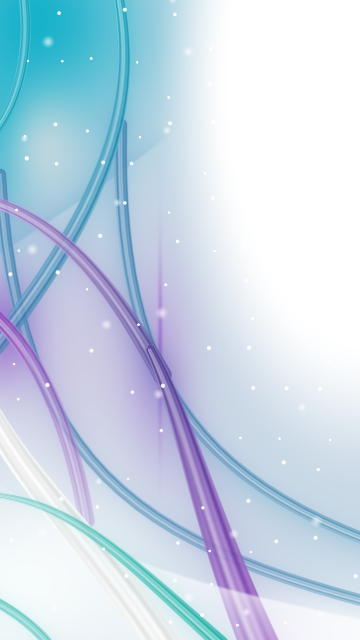
Give the GLSL for this background, as a Shadertoy shader.

```glsl
const vec3 WHITE = vec3(1.0);
const vec3 HAZE = vec3(0.79, 0.85, 0.90);
const vec3 CYAN = vec3(0.06, 0.69, 0.79);
const vec3 BLUE = vec3(0.20, 0.50, 0.72);
const vec3 STEEL = vec3(0.40, 0.66, 0.80);
const vec3 INDIGO = vec3(0.30, 0.23, 0.61);
const vec3 VIOLET = vec3(0.57, 0.27, 0.78);
const vec3 LILAC = vec3(0.68, 0.52, 0.84);
const vec3 MINT = vec3(0.16, 0.76, 0.72);

vec2 hash2(vec2 cell) {
    vec2 k = vec2(dot(cell, vec2(127.1, 311.7)), dot(cell, vec2(269.5, 183.3)));
    return fract(sin(k) * 43758.5);
}

// Signed offset from a cubic curve (left is positive) and position along it
vec2 curve(vec2 p, vec2 a, vec2 b, vec2 c, vec2 d) {
    const int STEPS = 24;
    vec2 best = vec2(1e3, 0.0), prev = a;
    for (int i = 1; i <= STEPS; i++) {
        float t = float(i) / float(STEPS), u = 1.0 - t;
        vec2 q = u * u * u * a + 3.0 * u * t * (u * b + t * c) + t * t * t * d;
        vec2 e = q - prev, r = p - prev;
        float h = clamp(dot(r, e) / dot(e, e), 0.0, 1.0);
        float dist = length(r - e * h);
        if (dist < abs(best.x)) {
            float side = e.x * r.y - e.y * r.x < 0.0 ? -1.0 : 1.0;
            best = vec2(dist * side, (float(i - 1) + h) / float(STEPS));
        }
        prev = q;
    }
    return best;
}

// Glassy tube: halo, dark rims, fine streaks and a bright core line
vec3 ribbon(vec3 base, vec2 k, vec2 width, vec3 tintA, vec3 tintB, vec2 fade, float px) {
    float w = mix(width.x, width.y, k.y), s = k.x / w;
    float alpha = mix(fade.x, fade.y, k.y);
    vec3 tint = mix(tintA, tintB, k.y);
    float body = 1.0 - smoothstep(w - px, w + px, abs(k.x));
    float streak = 0.5 + 0.3 * sin(s * 6.0 + 1.0) + 0.2 * sin(s * 13.0 + k.y * 5.0);
    float core = exp(-pow((s + 0.25) / 0.22, 2.0));
    vec3 glass = mix(tint * 0.88, mix(tint, WHITE, 0.4), streak);
    glass = mix(glass, WHITE, 0.45 * core);
    base = mix(base, tint, 0.24 * alpha * exp(-abs(k.x) / (1.5 * w)));
    return mix(base, glass, body * alpha);
}

// Translucent veil with one crisp edge, fading away from it
vec3 veil(vec3 base, float offset, float reach, vec3 tint, float alpha, float px) {
    float edge = smoothstep(-2.0 * px, 2.0 * px, offset);
    return mix(base, tint, alpha * edge * exp(-max(offset, 0.0) / reach));
}

vec3 glow(vec3 base, vec2 p, vec2 center, vec2 radius, vec3 tint, float alpha) {
    vec2 d = (p - center) / radius;
    return mix(base, tint, alpha * exp(-dot(d, d)));
}

// One scattered spark per cell
float sparks(vec2 p, float size, float radius, float softness, float density) {
    vec2 cell = floor(p / size), rnd = hash2(cell);
    vec2 center = (cell + 0.25 + 0.5 * rnd) * size;
    float r = radius * (0.55 + 0.45 * rnd.y);
    float spot = 1.0 - smoothstep(r * (1.0 - softness), r, length(p - center));
    return spot * step(hash2(cell + 17.0).x, density);
}

vec3 backdrop(vec2 p, float light) {
    vec3 c = HAZE;
    c = glow(c, p, vec2(0.24, 0.78), vec2(0.30, 0.32), vec3(0.82, 0.80, 0.89), 0.8);
    c = glow(c, p, vec2(0.10, 1.72), vec2(0.30, 0.32), CYAN, 0.95);
    c = glow(c, p, vec2(0.00, 1.40), vec2(0.12, 0.25), CYAN, 0.6);
    c = glow(c, p, vec2(0.13, 1.36), vec2(0.10, 0.14), vec3(0.82, 0.86, 0.88), 0.75);
    c = glow(c, p, vec2(0.00, 0.86), vec2(0.11, 0.16), VIOLET, 0.55);
    c = glow(c, p, vec2(0.44, 0.74), vec2(0.09, 0.28), LILAC, 0.5);
    c = glow(c, p, vec2(0.05, 0.15), vec2(0.42, 0.32), vec3(0.97, 0.99, 0.99), 0.95);
    c = glow(c, p, vec2(0.95, 0.00), vec2(0.60, 0.16), WHITE, 0.8);
    return mix(c, WHITE, light);
}

void mainImage(out vec4 fragColor, in vec2 fragCoord) {
    vec2 p = fragCoord / iResolution.x;
    float px = 1.0 / iResolution.x;
    float light = 1.0 - smoothstep(0.75, 1.22, length((p - vec2(1.02, 1.55)) / vec2(0.50, 0.95)));
    vec3 c = backdrop(p, light);

    // Curves
    vec2 arc = curve(p, vec2(0.329, 1.79), vec2(0.382, 1.50), vec2(0.312, 1.234), vec2(-0.012, 0.817));
    vec2 sweep = curve(p, vec2(0.336, 1.431), vec2(0.324, 0.806), vec2(0.486, 0.481), vec2(1.019, 0.278));
    vec2 low = curve(p, vec2(0.0, 1.292), vec2(0.046, 0.481), vec2(0.394, 0.273), vec2(1.019, 0.106));
    vec2 corner = curve(p, vec2(0.065, 1.79), vec2(0.088, 1.616), vec2(0.042, 1.477), vec2(-0.019, 1.407));
    vec2 bow = curve(p, vec2(-0.012, 1.215), vec2(0.208, 1.141), vec2(0.347, 0.921), vec2(0.451, 0.736));
    vec2 stem = curve(p, vec2(0.417, 0.806), vec2(0.514, 0.62), vec2(0.567, 0.343), vec2(0.722, -0.016));
    vec2 bend = curve(p, vec2(-0.012, 0.898), vec2(0.104, 0.794), vec2(0.197, 0.597), vec2(0.241, 0.331));
    vec2 beam = curve(p, vec2(-0.023, 0.62), vec2(0.093, 0.412), vec2(0.278, 0.25), vec2(0.463, -0.028));
    vec2 leaf = curve(p, vec2(-0.012, 0.403), vec2(0.208, 0.377), vec2(0.347, 0.227), vec2(0.613, -0.01));
    vec2 tip = curve(p, vec2(-0.012, 0.106), vec2(0.046, 0.076), vec2(0.104, 0.03), vec2(0.139, -0.016));
    vec2 foam = curve(p, vec2(0.23, 0.296), vec2(0.417, 0.181), vec2(0.694, 0.123), vec2(1.019, 0.053));
    vec2 fold = curve(p, vec2(0.50, 1.43), vec2(0.36, 1.31), vec2(0.18, 1.19), vec2(-0.02, 1.06));

    // Veils and soft folds
    c = veil(c, -fold.x, 0.05, STEEL, 0.35 * (1.0 - light) * smoothstep(0.0, 0.3, fold.y), px);
    c = veil(c, -bow.x, 0.07, LILAC, 0.35 * bow.y, px);
    c = veil(c, -sweep.x, 0.05, STEEL, 0.3, px);
    c = glow(c, p, vec2(0.445, 0.82), vec2(0.006, 0.22), VIOLET, 0.5);

    // Ribbons, back to front
    c = ribbon(c, low, vec2(0.018, 0.016), BLUE, STEEL, vec2(0.75, 0.8), px);
    c = ribbon(c, corner, vec2(0.014), CYAN, CYAN, vec2(0.8), px);
    c = ribbon(c, sweep, vec2(0.018, 0.016), BLUE, STEEL, vec2(0.8, 0.9), px);
    c = ribbon(c, arc, vec2(0.015, 0.026), CYAN, BLUE, vec2(0.95, 0.75), px);
    c = ribbon(c, bow, vec2(0.015, 0.026), LILAC, INDIGO, vec2(0.85, 0.8), px);
    c = ribbon(c, bend, vec2(0.020, 0.022), VIOLET, LILAC, vec2(0.95, 0.45), px);
    c = ribbon(c, stem, vec2(0.014, 0.054), INDIGO, VIOLET, vec2(0.95, 0.85), px);
    c = veil(c, -foam.x, 0.16, WHITE, 0.6, px);
    c = ribbon(c, beam, vec2(0.032, 0.048), WHITE, WHITE, vec2(0.95), px);
    c = ribbon(c, leaf, vec2(0.007, 0.022), MINT, MINT, vec2(0.35, 1.0), px);
    c = ribbon(c, tip, vec2(0.014), MINT, MINT, vec2(0.6), px);

    // Sparks
    float dots = sparks(p, 0.105, 0.008, 0.5, 0.55) + 0.7 * sparks(p + 0.37, 0.19, 0.022, 1.0, 0.5);
    c = mix(c, WHITE, clamp(dots, 0.0, 1.0) * 0.9);
    fragColor = vec4(c, 1.0);
}
```
